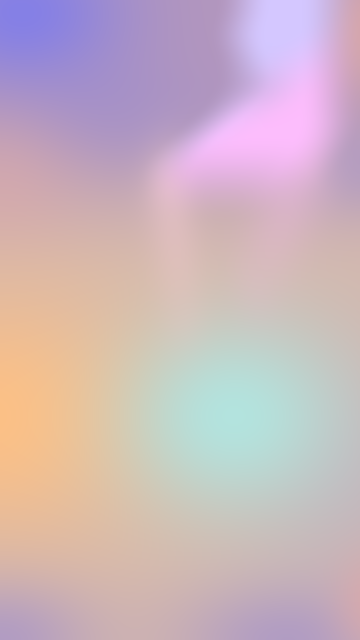
Reproduce this background procedurally as a WebGL 1 fragment shader.

```glsl
precision highp float;

uniform vec2 u_resolution;

// Soft elliptical falloff, one at the centre
float glow(vec2 p, vec2 centre, vec2 radius) {
  vec2 d = (p - centre) / radius;
  return exp(-dot(d, d));
}

// Soft line from a to b that fades out towards b
float strand(vec2 p, vec2 a, vec2 b, float width) {
  vec2 along = b - a;
  float h = clamp(dot(p - a, along) / dot(along, along), 0.0, 1.0);
  vec2 d = (p - a - along * h) / width;
  return exp(-dot(d, d)) * (1.0 - 0.6 * h);
}

// Mauve to beige wash with broad colour glows
vec3 backdrop(vec2 p) {
  vec3 mauve = vec3(0.70, 0.59, 0.74);
  vec3 beige = vec3(0.83, 0.72, 0.68);
  vec3 periwinkle = vec3(0.52, 0.50, 0.90);
  vec3 dusk = vec3(0.63, 0.56, 0.79);
  vec3 rose = vec3(0.85, 0.66, 0.67);
  vec3 apricot = vec3(0.99, 0.75, 0.52);
  vec3 greyMauve = vec3(0.75, 0.69, 0.74);
  vec3 violet = vec3(0.68, 0.60, 0.77);
  vec3 aqua = vec3(0.70, 0.89, 0.87);

  vec3 color = mix(beige, mauve, smoothstep(0.55, 0.88, p.y));
  color = mix(color, dusk, 0.6 * glow(p, vec2(0.28, 0.82), vec2(0.30, 0.09)));
  color = mix(color, periwinkle, glow(p, vec2(0.06, 0.98), vec2(0.28, 0.12)));
  color = mix(color, rose, 0.6 * glow(p, vec2(0.0, 0.72), vec2(0.22, 0.11)));
  color = mix(color, apricot, glow(p, vec2(0.0, 0.35), vec2(0.45, 0.20)));
  color = mix(color, greyMauve, 0.7 * glow(p, vec2(1.0, 0.24), vec2(0.30, 0.20)));
  color = mix(color, violet, 0.9 * glow(p, vec2(0.0), vec2(0.26, 0.09)));
  color = mix(color, violet, 0.9 * glow(p, vec2(0.80, 0.0), vec2(0.30, 0.09)));
  color = mix(color, rose, 0.8 * glow(p, vec2(1.03, 0.06), vec2(0.10, 0.08)));
  color = mix(color, rose, 0.9 * glow(p, vec2(1.02, 0.95), vec2(0.13, 0.12)));
  color = mix(color, violet, 0.6 * glow(p, vec2(1.0, 0.74), vec2(0.16, 0.07)));
  return mix(color, aqua, glow(p, vec2(0.65, 0.35), vec2(0.32, 0.155)));
}

// Luminous veil between two curved edges
float veil(vec2 p) {
  float left = mix(0.44, 0.66, smoothstep(0.72, 0.88, p.y));
  left -= 0.02 * glow(p, vec2(p.x, 0.945), vec2(1.0, 0.035));
  float right = mix(0.78, 0.95, smoothstep(0.62, 0.82, p.y));
  float across = smoothstep(left - 0.06, left + 0.10, p.x)
               * (1.0 - smoothstep(right - 0.12, right + 0.06, p.x));
  return across * smoothstep(0.65, 0.79, p.y);
}

void main() {
  vec2 p = gl_FragCoord.xy / u_resolution;
  vec3 color = backdrop(p);

  // Faint strands trailing below the veil
  float leftStrand = strand(p, vec2(0.47, 0.70), vec2(0.51, 0.52), 0.07);
  float rightStrand = strand(p, vec2(0.84, 0.74), vec2(0.72, 0.58), 0.08);
  color = mix(color, vec3(0.93, 0.78, 0.80), 0.6 * leftStrand);
  color = mix(color, vec3(0.92, 0.73, 0.86), 0.6 * rightStrand);

  // Pink veil turning lavender towards the upper left
  float lavender = smoothstep(0.80, 0.93, p.y - 0.35 * (p.x - 0.75));
  vec3 veilColor = mix(vec3(0.99, 0.74, 0.99), vec3(0.83, 0.78, 1.0), lavender);
  float thin = 1.0 - 0.3 * glow(p, vec2(0.69, 0.865), vec2(0.10, 0.035));
  color = mix(color, veilColor, veil(p) * thin);

  gl_FragColor = vec4(color, 1.0);
}
```
